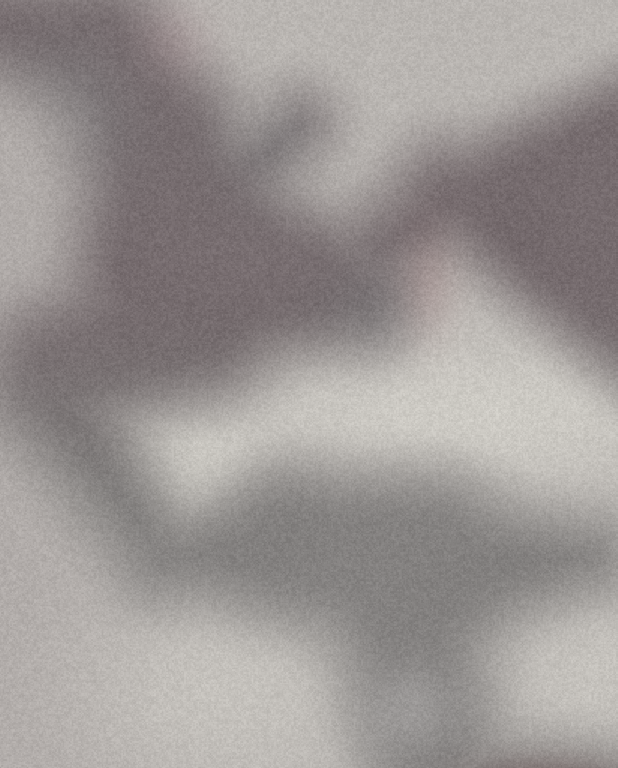
A Shadertoy shader for this background:

```glsl
float hash(vec2 p) {
    vec3 q = fract(vec3(p.xyx) * 0.1031);
    q += dot(q, q.yzx + 33.33);
    return fract((q.x + q.y) * q.z);
}

float valueNoise(vec2 p) {
    vec2 i = floor(p), f = fract(p);
    f = f * f * (3.0 - 2.0 * f);
    return mix(mix(hash(i), hash(i + vec2(1, 0)), f.x),
               mix(hash(i + vec2(0, 1)), hash(i + vec2(1, 1)), f.x), f.y);
}

// Distance to a stroke whose radius changes from ra to rb
float stroke(vec2 p, vec2 a, vec2 b, float ra, float rb) {
    vec2 ab = b - a;
    float t = clamp(dot(p - a, ab) / dot(ab, ab), 0.0, 1.0);
    return length(p - a - ab * t) - mix(ra, rb, t);
}

float blend(float a, float b) {
    float h = max(0.035 - abs(a - b), 0.0) / 0.035;
    return min(a, b) - h * h * 0.00875;
}

float glow(vec2 p, vec2 center, vec2 size) {
    vec2 q = (p - center) / size;
    return exp(-dot(q, q));
}

// Broad mass in the upper left
float upperLeftShadow(vec2 p) {
    float d = stroke(p, vec2(-0.03, 0.98), vec2(0.12, 0.935), 0.06, 0.09);
    d = blend(d, stroke(p, vec2(0.13, 0.935), vec2(0.21, 0.805), 0.085, 0.105));
    d = blend(d, stroke(p, vec2(0.21, 0.805), vec2(0.25, 0.66), 0.105, 0.16));
    d = blend(d, stroke(p, vec2(0.25, 0.66), vec2(0.47, 0.62), 0.14, 0.08));
    d = blend(d, stroke(p, vec2(0.29, 0.75), vec2(0.39, 0.837), 0.065, 0.04));
    return blend(d, stroke(p, vec2(0.25, 0.58), vec2(0.08, 0.52), 0.11, 0.09));
}

// Wedge opening toward the right edge
float rightShadow(vec2 p) {
    float d = stroke(p, vec2(0.495, 0.675), vec2(0.586, 0.745), 0.06, 0.063);
    return blend(d, stroke(p, vec2(0.586, 0.745), vec2(0.846, 0.71), 0.063, 0.228));
}

// Thin arm on the left, widening along the bottom
float lowerShadow(vec2 p) {
    float d = stroke(p, vec2(0.065, 0.49), vec2(0.21, 0.277), 0.078, 0.052);
    d = blend(d, stroke(p, vec2(0.21, 0.27), vec2(0.378, 0.29), 0.046, 0.098));
    d = blend(d, stroke(p, vec2(0.378, 0.29), vec2(0.547, 0.258), 0.098, 0.13));
    d = blend(d, stroke(p, vec2(0.547, 0.258), vec2(0.77, 0.277), 0.105, 0.047));
    d = blend(d, stroke(p, vec2(0.52, 0.22), vec2(0.56, 0.035), 0.1, 0.09));
    return blend(d, stroke(p, vec2(0.64, -0.01), vec2(0.8, -0.03), 0.05, 0.05));
}

void mainImage(out vec4 fragColor, in vec2 fragCoord) {
    vec2 uv = fragCoord / iResolution.xy;
    vec2 p = uv * vec2(0.805, 1.0);

    // Pale ground with brighter pools
    vec3 pale = mix(vec3(0.69, 0.67, 0.66), vec3(0.725, 0.71, 0.695), smoothstep(0.0, 0.5, uv.x));
    float pool = glow(p, vec2(0.62, 0.46), vec2(0.32, 0.1));
    pool += glow(p, vec2(0.23, 0.39), vec2(0.12, 0.07));
    pool += 0.6 * glow(p, vec2(0.78, 0.12), vec2(0.12, 0.09));
    pool += 0.6 * glow(p, vec2(0.28, 0.1), vec2(0.18, 0.12));
    pale = mix(pale, vec3(0.805, 0.795, 0.77), min(pool, 1.0));

    // Mauve shade above, neutral shade below
    vec3 shade = mix(vec3(0.51, 0.5, 0.495), vec3(0.46, 0.42, 0.43), smoothstep(0.32, 0.65, p.y));
    float cool = glow(p, vec2(0.36, 0.82), vec2(0.08)) + glow(p, vec2(0.5, 0.58), vec2(0.08))
               + glow(p, vec2(0.08, 0.85), vec2(0.1));
    shade = mix(shade, vec3(0.48, 0.465, 0.47), min(cool, 1.0) * 0.8);
    shade = mix(shade, vec3(0.42, 0.36, 0.36), glow(p, vec2(0.72, -0.02), vec2(0.1, 0.04)));
    shade += 0.025 * (valueNoise(p * 9.0) - 0.5);

    // Blurred shadow edges
    float d = blend(blend(upperLeftShadow(p), rightShadow(p)), lowerShadow(p));
    vec3 color = mix(pale, shade, smoothstep(0.065, -0.075, d));
    color = mix(color, vec3(0.68, 0.67, 0.665), 0.6 * glow(p, vec2(0.535, 0.075), vec2(0.065, 0.06)));
    color += vec3(0.03, 0.0, 0.0) * glow(p, vec2(0.56, 0.63), vec2(0.04, 0.07));
    color += vec3(0.02, 0.0, 0.005) * glow(p, vec2(0.23, 0.95), vec2(0.05));

    // Film grain
    vec2 grainCell = p * 512.0;
    float grain = hash(floor(grainCell)) + valueNoise(grainCell * 0.6) - 1.0;
    fragColor = vec4(color + 0.045 * grain, 1.0);
}
```
